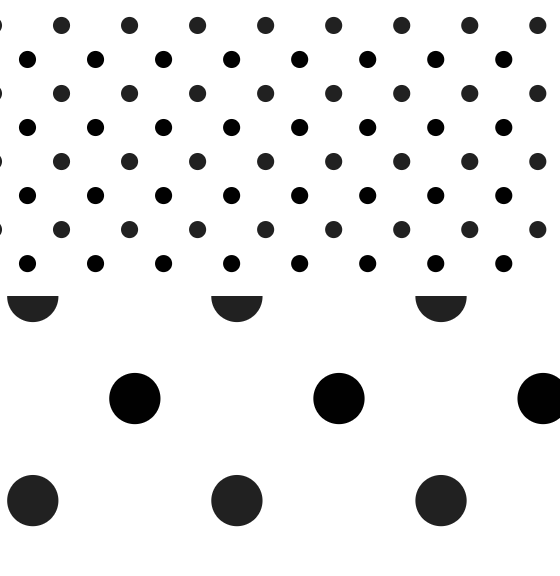
Top, the full canvas; bottom, a detail of the centre.
Reproduce this pattern procedurally as a Shadertoy shader.

```glsl
// Polka dots on white: a square grid of black dots, with a second grid of
// charcoal dots shifted by half a cell both ways. Each grid is one repeated
// circle distance; lengths are in units of the canvas height.

// Signed distance to the nearest dot of a grid that has a dot at the origin.
float dotGrid(vec2 p, float period, float radius) {
    vec2 cell = (fract(p / period + 0.5) - 0.5) * period;
    return length(cell) - radius;
}

// Antialiased coverage over about one pixel.
float coverage(float dist) {
    return clamp(0.5 - dist * iResolution.y, 0.0, 1.0);
}

void mainImage(out vec4 fragColor, in vec2 fragCoord) {
    float period = 0.243;
    float radius = 0.0305;

    // Put the origin on the lower left black dot
    vec2 p = fragCoord / iResolution.y - vec2(0.0982, 0.0586);

    float black = coverage(dotGrid(p, period, radius));
    float charcoal = coverage(dotGrid(p - 0.5 * period, period, radius));

    vec3 color = vec3(1.0);
    color = mix(color, vec3(0.005), black);
    color = mix(color, vec3(0.13), charcoal);
    fragColor = vec4(color, 1.0);
}
```
